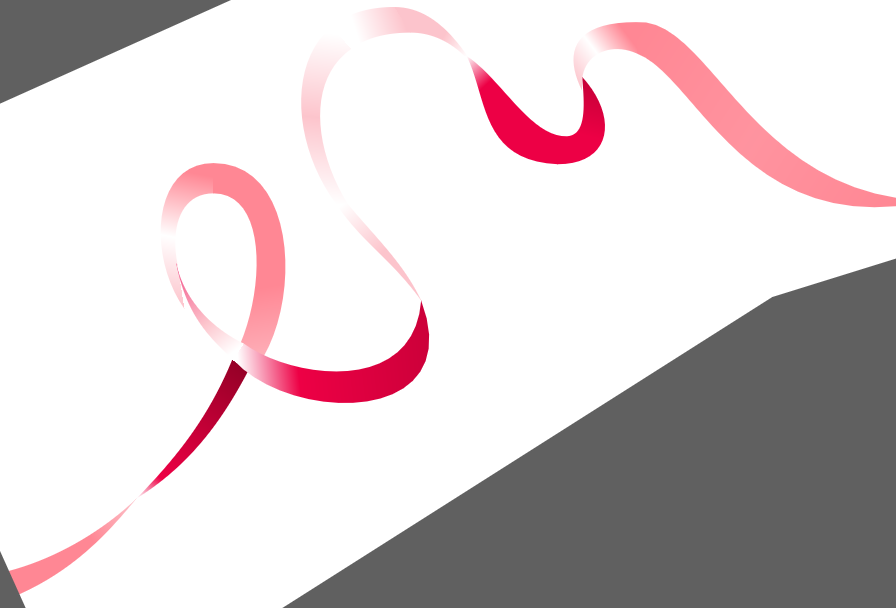
Write a WebGL 1 fragment shader that draws this background.

```glsl
precision highp float;
// A twisting pink and red ribbon on a tilted white sheet over grey.
uniform vec2 u_resolution;

#define GRID vec2(768.0, 522.0)
#define STEPS 20
#define GREY vec3(0.376)
#define WHITE vec3(1.0)
#define BLUSH vec3(0.99, 0.77, 0.80)
#define PINK vec3(1.0, 0.53, 0.58)
#define ORCHID vec3(0.95, 0.35, 0.55)
#define RED vec3(0.93, 0.0, 0.27)
#define WINE vec3(0.58, 0.0, 0.15)

vec2 pos;      // design grid position, y pointing down
float pixel;   // size of one pixel on the grid
vec3 color;

vec2 bezier(vec2 a, vec2 b, vec2 c, vec2 d, float t) {
  float s = 1.0 - t;
  return s * s * s * a + 3.0 * s * t * (s * b + t * c) + t * t * t * d;
}

float segmentDistance(vec2 a, vec2 b) {
  vec2 ab = b - a;
  float h = clamp(dot(pos - a, ab) / max(dot(ab, ab), 0.0001), 0.0, 1.0);
  return length(pos - a - h * ab);
}

// Flips the inside sign when a ray to the right crosses the segment
void crossing(vec2 a, vec2 b, inout float inside) {
  if ((a.y > pos.y) != (b.y > pos.y)) {
    if (pos.x < mix(a.x, b.x, (pos.y - a.y) / (b.y - a.y))) inside = -inside;
  }
}

void edge(vec2 a, vec2 b, vec2 c, vec2 d, inout float dist, inout float inside) {
  vec2 last = a;
  for (int i = 1; i <= STEPS; i++) {
    vec2 next = bezier(a, b, c, d, float(i) / float(STEPS));
    dist = min(dist, segmentDistance(last, next));
    crossing(last, next, inside);
    last = next;
  }
}

// Coverage between two curves; end caps stay hard so that sections join
float strip(vec2 a, vec2 b, vec2 c, vec2 d, vec2 e, vec2 f, vec2 g, vec2 h) {
  float dist = 10000.0;
  float inside = -1.0;
  edge(a, b, c, d, dist, inside);
  edge(e, f, g, h, dist, inside);
  crossing(a, e, inside);
  crossing(d, h, inside);
  if (inside < 0.0 && dist > pixel) return 0.0;
  return clamp(0.5 + inside * dist / pixel, 0.0, 1.0);
}

// Linear gradient of three colours, the second one at stop m
vec3 tone(vec2 a, vec2 b, float m, vec3 c0, vec3 c1, vec3 c2) {
  float t = clamp(dot(pos - a, b - a) / dot(b - a, b - a), 0.0, 1.0);
  return t < m ? mix(c0, c1, t / m) : mix(c1, c2, (t - m) / (1.0 - m));
}

void paint(float coverage, vec3 ink) {
  color = mix(color, ink, coverage);
}

// Signed distance to a line, positive on the sheet
float border(vec2 a, vec2 b) {
  return dot(pos - a, normalize(vec2(a.y - b.y, b.x - a.x)));
}

void main() {
  pos = gl_FragCoord.xy / u_resolution * GRID;
  pos.y = GRID.y - pos.y;
  pixel = GRID.x / u_resolution.x;
  color = WHITE;

  // Tail
  paint(strip(vec2(0, 492), vec2(45, 482), vec2(88, 456), vec2(117, 428), vec2(0, 517), vec2(60, 495), vec2(92, 458), vec2(117, 428)),
    tone(vec2(10, 500), vec2(117, 428), 0.6, PINK, PINK, BLUSH));
  paint(strip(vec2(117, 428), vec2(150, 394), vec2(178, 360), vec2(199, 309), vec2(117, 428), vec2(165, 398), vec2(192, 358), vec2(213, 318)),
    tone(vec2(117, 428), vec2(207, 312), 0.18, WHITE, RED, WINE));

  // Loop
  paint(strip(vec2(206, 295), vec2(227, 245), vec2(228, 166), vec2(183, 166), vec2(226, 306), vec2(258, 250), vec2(252, 140), vec2(183, 140)),
    tone(vec2(225, 340), vec2(190, 140), 0.45, BLUSH, PINK, PINK));
  paint(strip(vec2(183, 166), vec2(155, 166), vec2(146, 195), vec2(152, 226), vec2(183, 140), vec2(130, 140), vec2(126, 220), vec2(158, 265)),
    tone(vec2(172, 150), vec2(150, 262), 0.5, PINK, WHITE, BLUSH));
  paint(strip(vec2(151, 226), vec2(158, 258), vec2(182, 282), vec2(209, 295), vec2(151, 226), vec2(160, 272), vec2(180, 290), vec2(200, 309)),
    tone(vec2(152, 232), vec2(203, 300), 0.6, ORCHID, BLUSH, WHITE));

  // Lower bowl
  paint(strip(vec2(209, 295), vec2(250, 325), vec2(355, 340), vec2(361, 258), vec2(200, 309), vec2(250, 364), vec2(402, 366), vec2(361, 258)),
    tone(vec2(203, 300), vec2(560, 260), 0.14, WHITE, RED, WINE));

  // Pale arch
  paint(strip(vec2(361, 258), vec2(335, 222), vec2(310, 208), vec2(288, 175), vec2(361, 258), vec2(346, 226), vec2(322, 204), vec2(298, 175)),
    tone(vec2(361, 258), vec2(293, 176), 0.5, BLUSH, BLUSH, WHITE));
  paint(strip(vec2(288, 175), vec2(252, 126), vec2(246, 56), vec2(284, 23), vec2(298, 175), vec2(268, 126), vec2(264, 68), vec2(301, 42)),
    tone(vec2(280, 175), vec2(295, 30), 0.5, WHITE, BLUSH, WHITE));
  paint(strip(vec2(284, 23), vec2(297, 12), vec2(315, 6), vec2(338, 6), vec2(301, 42), vec2(313, 33), vec2(330, 28), vec2(352, 28)),
    tone(vec2(292, 32), vec2(345, 15), 0.25, WHITE, WHITE, BLUSH));
  paint(strip(vec2(338, 6), vec2(365, 6), vec2(385, 25), vec2(402, 50), vec2(352, 28), vec2(372, 28), vec2(388, 38), vec2(398, 48)),
    tone(vec2(345, 15), vec2(400, 49), 0.6, BLUSH, BLUSH, WHITE));

  // Upper bowl
  paint(strip(vec2(400, 48), vec2(418, 85), vec2(412, 138), vec2(478, 141), vec2(400, 48), vec2(430, 68), vec2(455, 118), vec2(486, 117)),
    tone(vec2(400, 48), vec2(480, 135), 0.25, WHITE, RED, RED));
  paint(strip(vec2(478, 141), vec2(525, 141), vec2(530, 100), vec2(499, 66), vec2(486, 117), vec2(503, 116), vec2(501, 90), vec2(499, 66)),
    tone(vec2(480, 130), vec2(512, 10), 0.15, RED, RED, WINE));

  // Right end
  paint(strip(vec2(499, 78), vec2(484, 48), vec2(488, 19), vec2(545, 19), vec2(499, 68), vec2(501, 46), vec2(524, 36), vec2(546, 46)),
    tone(vec2(497, 76), vec2(545, 40), 0.5, BLUSH, WHITE, PINK));
  paint(strip(vec2(545, 19), vec2(605, 14), vec2(638, 150), vec2(769, 170), vec2(546, 46), vec2(594, 64), vec2(634, 190), vec2(769, 177)),
    tone(vec2(545, 30), vec2(768, 175), 0.5, PINK, mix(PINK, BLUSH, 0.2), PINK));

  // Grey around the sheet
  float left = min(border(vec2(0, 89), vec2(198, 0)), border(vec2(22, 522), vec2(0, 473)));
  float right = max(border(vec2(662, 255), vec2(242, 522)), border(vec2(768, 222), vec2(662, 255)));
  paint(clamp(0.5 - min(left, right) / pixel, 0.0, 1.0), GREY);

  gl_FragColor = vec4(color, 1.0);
}
```
